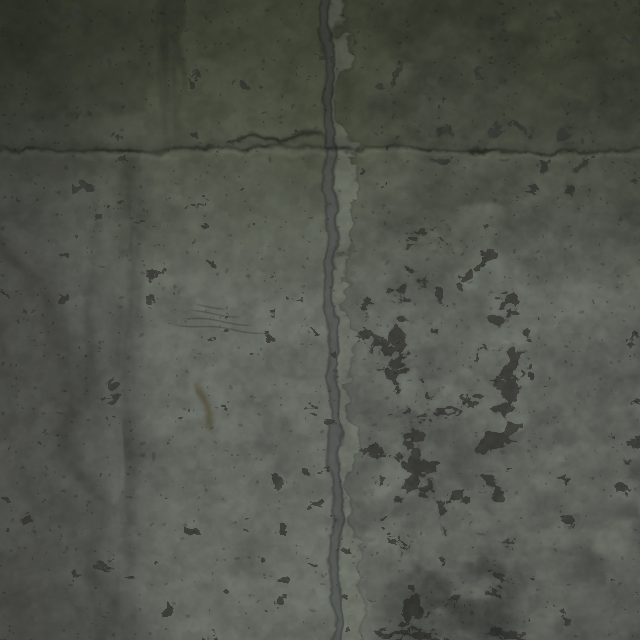
Reproduce this texture procedurally as a WebGL 1 fragment shader.

```glsl
precision highp float;
uniform vec2 u_resolution;

const vec3 CONCRETE = vec3(0.385, 0.402, 0.374);
const vec3 OLIVE    = vec3(0.268, 0.286, 0.228);
const vec3 UMBER    = vec3(0.278, 0.278, 0.264);
const vec3 FLAKE    = vec3(0.205, 0.205, 0.192);
const vec3 CRUST    = vec3(0.425, 0.445, 0.405);
const vec3 GROOVE   = vec3(0.290, 0.305, 0.305);
const vec3 RUST     = vec3(0.290, 0.255, 0.170);
const float SEAM_Y = 0.768;        // height of the horizontal joint
const float SEAM_X = 0.535;        // foot of the vertical joint
const float SEAM_LEAN = 0.019;
const float WARP = 0.022;
const float GRAIN = 0.16;
const float FLAKE_RARE = 0.80;     // threshold away from the flaking areas
const float FLAKE_GAIN = 0.23;     // how far those areas lower it

vec2 hash2(vec2 p) {
  vec3 q = fract(p.xyx * vec3(0.1031, 0.1030, 0.0973));
  q += dot(q, q.yzx + 33.33);
  return fract((q.xx + q.yz) * q.zy);
}

// Cellular noise: random cell values blended by distance to each point
float cellBlend(vec2 p) {
  vec2 id = floor(p), f = fract(p);
  float sum = 0.0005, weight = 0.001;
  for (int j = -1; j <= 1; j++)
    for (int i = -1; i <= 1; i++) {
      vec2 o = vec2(float(i), float(j));
      vec2 h = hash2(id + o + 50.0);
      vec2 d = o + 0.1 + 0.8 * h - f;
      float w = max(0.0, 1.0 - dot(d, d));
      w *= w * w;
      sum += w * hash2(id + o + 91.0).y;
      weight += w;
    }
  return sum / weight;
}

float fbm(vec2 p) {
  float sum = 0.0, amp = 0.533;
  for (int i = 0; i < 4; i++) {
    sum += amp * cellBlend(p);
    p = p * 2.03 + 17.3;
    amp *= 0.5;
  }
  return sum;
}

// Sparse round pits, one at most per cell
float pits(vec2 p, float share) {
  vec2 h = hash2(floor(p) + 7.0);
  float d = length(fract(p) - 0.3 - 0.4 * h);
  return step(h.x, share) * (1.0 - smoothstep(0.08, 0.25, d));
}

float bump(float d, float w) { return exp(-d * d / (w * w)); }
float span(float v, float a, float b, float s) {
  return smoothstep(a - s, a + s, v) * (1.0 - smoothstep(b - s, b + s, v));
}

void main() {
  vec2 uv = gl_FragCoord.xy / u_resolution;
  float broad = fbm(uv * vec2(5.0, 3.5)) - 0.5;
  float mottle = fbm(uv * vec2(17.0, 22.0)) - 0.5;
  float fine = fbm(uv * 75.0 + 9.0) - 0.5;
  float drip = fbm(uv * vec2(26.0, 4.0) + 31.0) - 0.5;
  vec2 wob = vec2(fbm(uv * 24.0 + 5.0), fbm(uv * 24.0 + 60.0)) - 0.5;
  vec2 p = uv + WARP * wob;
  float right = smoothstep(0.51, 0.55, uv.x);

  // Damp olive top, grey body, darkened left side and corners
  vec3 col = mix(CONCRETE, OLIVE, smoothstep(0.48, 0.98, uv.y + 0.2 * broad));
  float left = 1.0 - smoothstep(0.05, 0.29, uv.x + 0.12 * broad);
  col = mix(col, UMBER, 0.65 * left * (1.0 - smoothstep(0.6, 0.95, uv.y)));
  col *= 1.0 - 0.25 * left * smoothstep(0.6, 1.0, uv.y);
  col *= 1.0 - 0.2 * smoothstep(0.35, 0.8, length(uv - vec2(0.5, 0.42)));
  col *= 1.0 - 0.05 * right;
  col *= 1.0 + mottle * mix(0.24, 0.42, right) + GRAIN * fine + 0.15 * broad;

  // Vertical run stains and a wandering trail on the left
  float below = 1.0 - smoothstep(0.7, 0.82, uv.y);
  float runs = bump(p.x - 0.20 - 0.035 * (uv.y - 0.4), 0.022) + 0.6 * bump(p.x - 0.135, 0.014);
  float trailX = 0.105 - 0.14 * smoothstep(0.44, 0.72, uv.y)
               + 0.05 * (1.0 - smoothstep(0.2, 0.32, uv.y)) + 0.008 * sin(uv.y * 37.0);
  float stain = runs * (0.5 + 2.2 * drip) + 0.8 * bump(p.x - trailX, 0.018) * (0.7 + 2.5 * mottle);
  col *= 1.0 - 0.2 * clamp(stain, 0.0, 1.0) * below;
  col *= 1.0 - 0.18 * span(p.x, 0.245, 0.287, 0.006) * smoothstep(0.78, 0.95, uv.y + 0.5 * drip);

  // Vertical joint: bluish groove, then a lumpy pale crust
  float d = p.x - SEAM_X + SEAM_LEAN * uv.y - 0.002 * sin(uv.y * 43.0);
  float upper = smoothstep(0.7, 0.85, uv.y);
  col = mix(col, GROOVE * (1.0 - 0.25 * upper), 0.6 * span(d, -0.014, 0.001, 0.003));
  col *= 1.0 - 0.2 * bump(d + 0.014, 0.0025) - 0.2 * bump(d, 0.0022);
  float crustEdge = 0.019 + 0.07 * mottle + 0.012 * sin(uv.y * 21.0) * wob.x;
  float crust = span(d, 0.003, max(crustEdge, 0.005), 0.0025);
  col = mix(col, CRUST * mix(1.0, 0.78, upper) * (1.0 + 0.25 * fine), 0.6 * crust);
  col *= 1.0 - 0.1 * bump(d - crustEdge - 0.003, 0.003);

  // Horizontal joint with a bulging crack left of the crossing
  float h = p.y - SEAM_Y + 0.004 * sin(uv.x * 9.0);
  col *= 1.0 - (0.2 + 0.7 * max(drip, 0.0)) * bump(h, 0.0032) - 0.08 * bump(h - 0.006, 0.008);
  col *= 1.0 + 0.1 * bump(h + 0.008, 0.004);
  float bulge = 0.014 * abs(sin((uv.x - 0.35) * 36.0)) + 0.004;
  col *= 1.0 - 0.38 * bump(h - bulge, 0.0035) * span(uv.x, 0.36, 0.505, 0.012);

  // Dark flaked skin, gathered along the joint and down the right panel
  float low = 1.0 - smoothstep(0.6, 0.7, uv.y);
  float zone = 0.85 * bump(uv.x - 0.655 - 0.025 * sin(uv.y * 11.0), 0.055) * low;
  zone += 0.9 * bump(uv.x - 0.775 - 0.015 * sin(uv.y * 17.0), 0.032) * (1.0 - smoothstep(0.45, 0.6, uv.y));
  zone += bump(uv.y - 0.793, 0.017) * span(uv.x, 0.64, 0.92, 0.04);
  zone += bump(uv.y - 0.722, 0.022) * bump(uv.x - 0.87, 0.075);
  zone += 0.9 * bump(uv.y - 0.75 + 0.15 * (uv.x - 0.68), 0.008) * bump(uv.x - 0.69, 0.06);
  zone += 0.8 * (bump(uv.y - 0.82, 0.012) + 0.7 * bump(uv.y - 0.74, 0.012)) * bump(uv.x - 0.13, 0.09);
  zone = min(zone, 1.0);
  float skin = fbm(p * vec2(38.0, 46.0) + 13.0) + 0.35 * mottle;
  float cut = FLAKE_RARE - FLAKE_GAIN * zone;
  float flake = smoothstep(cut, cut + 0.03, skin);
  col *= 1.0 - 0.1 * smoothstep(cut - 0.12, cut, skin) * zone;
  col = mix(col, FLAKE * (1.0 + 0.3 * fine), 0.78 * flake);
  col *= 1.0 - 0.16 * span(uv.x, 0.6, 0.8, 0.04) * (1.0 - smoothstep(0.02, 0.14, uv.y + 0.3 * mottle));

  // Rust streak, hairline scratches and pits
  float rustX = 0.312 + 0.022 * smoothstep(0.42, 0.31, 0.73 - uv.y);
  rustX = 0.338 - 0.026 * smoothstep(0.31, 0.41, uv.y);
  col = mix(col, RUST, 0.55 * bump(p.x - rustX, 0.007) * span(uv.y, 0.33, 0.40, 0.015));
  for (int i = 0; i < 4; i++) {
    float k = float(i);
    float lineY = 0.487 + 0.011 * k - 0.1 * (uv.x - 0.34) + 0.002 * sin(uv.x * 60.0 + k);
    col *= 1.0 - 0.2 * bump(uv.y - lineY, 0.0013) * span(uv.x, 0.28 + 0.01 * k, 0.41 - 0.02 * k, 0.012);
  }
  col *= 1.0 - 0.22 * pits(p * 120.0, 0.05) - 0.16 * pits(p * vec2(60.0, 75.0) + 3.0, 0.07);

  gl_FragColor = vec4(col, 1.0);
}
```
